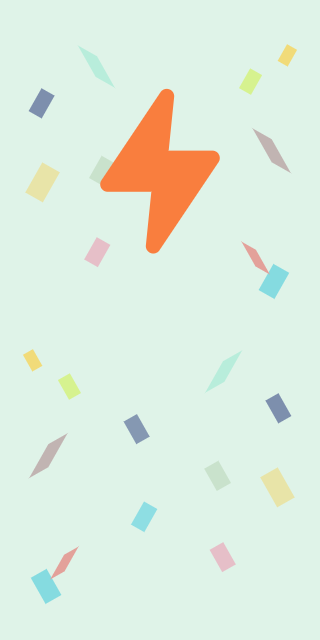
Reproduce this background procedurally as a Shadertoy shader.

```glsl
// A rounded orange lightning bolt on pale mint, among tilted paper confetti.
// Each scrap is a parallelogram; the whole set is drawn twice, the second time
// mirrored and lowered. The bolt is a point-symmetric polygon, grown to round it.

#define BACKGROUND  vec3(0.875, 0.953, 0.910)
#define BOLT_COLOR  vec3(0.975, 0.494, 0.245)
#define BOLT_CENTER vec2(50.0, 146.5)
#define BOLT_ROUND  2.33
#define TILT        0.515
#define COPY_DROP   95.3
#define PIECES      12

// Centre, then half edges, in hundredths of the canvas width.
// Negative width: mirrored lean. Negative height: skewed into a sliver.
const vec4 SCRAPS[PIECES] = vec4[PIECES](
    vec4(13.0, 167.7, 2.35, 4.1),
    vec4(13.3, 143.0, 3.15, 5.4),
    vec4(32.0, 146.6, 2.55, 4.0),
    vec4(78.3, 174.5, 2.15, 3.55),
    vec4(89.8, 182.7, 1.8, 3.0),
    vec4(30.4, 121.2, 2.45, 4.0),
    vec4(85.6, 112.05, 2.85, 4.7),
    vec4(79.9, 119.35, 2.6, -4.45),
    vec4(30.1, 179.2, 3.45, -5.65),
    vec4(84.9, 152.9, 3.45, -6.1),
    vec4(42.7, 65.9, -2.4, 4.05),
    vec4(45.05, 38.5, 2.4, 4.15));

const vec3 SCRAP_COLORS[PIECES] = vec3[PIECES](
    vec3(0.49, 0.56, 0.68),   // navy
    vec3(0.91, 0.895, 0.66),  // straw
    vec3(0.79, 0.885, 0.80),  // sage
    vec3(0.84, 0.95, 0.56),   // lime
    vec3(0.945, 0.86, 0.475), // yellow
    vec3(0.90, 0.75, 0.785),  // pink
    vec3(0.52, 0.86, 0.88),   // cyan
    vec3(0.89, 0.63, 0.605),  // coral
    vec3(0.72, 0.93, 0.86),   // mint
    vec3(0.757, 0.706, 0.70), // mauve
    vec3(0.52, 0.595, 0.70),  // pale navy
    vec3(0.555, 0.87, 0.89)); // pale cyan

float cross2(vec2 a, vec2 b) { return a.x * b.y - a.y * b.x; }

// Distance to a parallelogram with half edges a and b
float parallelogram(vec2 p, vec2 a, vec2 b) {
    float area = abs(cross2(a, b));
    return max((abs(cross2(p, b)) - area) / length(b),
               (abs(cross2(p, a)) - area) / length(a));
}

float scrapDistance(vec2 p, vec4 scrap) {
    vec2 local = p - scrap.xy;
    local.x *= sign(scrap.z);
    vec2 edgeA = abs(scrap.z) * vec2(cos(TILT), -sin(TILT));
    vec2 edgeB = abs(scrap.w) * vec2(sign(scrap.w) * sin(TILT), cos(TILT));
    return parallelogram(local, edgeA, edgeB);
}

// Half of the bolt's corners; the rest are their opposites
vec2 boltCorner(int i) {
    int k = i % 3;
    vec2 corner = k == 0 ? vec2(2.1, 23.4)
                : k == 1 ? vec2(-16.35, -4.1) : vec2(-0.13, -4.1);
    return i < 3 ? corner : -corner;
}

// Signed polygon distance, grown outward to round the convex corners
float boltDistance(vec2 p) {
    float nearest = 1e6;
    float side = 1.0;
    for (int i = 0; i < 6; i++) {
        vec2 a = boltCorner(i);
        vec2 b = boltCorner((i + 1) % 6);
        vec2 edge = b - a;
        vec2 toP = p - a;
        vec2 gap = toP - edge * clamp(dot(toP, edge) / dot(edge, edge), 0.0, 1.0);
        nearest = min(nearest, dot(gap, gap));
        bool crosses = (a.y > p.y) != (b.y > p.y);
        if (crosses && toP.x < edge.x * toP.y / edge.y) side = -side;
    }
    return side * sqrt(nearest) - BOLT_ROUND;
}

void mainImage(out vec4 fragColor, in vec2 fragCoord) {
    float pixel = 100.0 / iResolution.x;
    vec2 p = fragCoord * pixel;
    vec3 color = BACKGROUND;

    // Confetti: upright set, then the mirrored lower set
    for (int copy = 0; copy < 2; copy++) {
        vec2 q = copy == 0 ? p : vec2(100.0 - p.x, p.y + COPY_DROP);
        for (int i = 0; i < PIECES; i++) {
            float d = scrapDistance(q, SCRAPS[i]);
            color = mix(color, SCRAP_COLORS[i], clamp(0.5 - d / pixel, 0.0, 1.0));
        }
    }

    // Lightning bolt on top
    float bolt = boltDistance(p - BOLT_CENTER);
    color = mix(color, BOLT_COLOR, clamp(0.5 - bolt / pixel, 0.0, 1.0));

    fragColor = vec4(color, 1.0);
}
```
